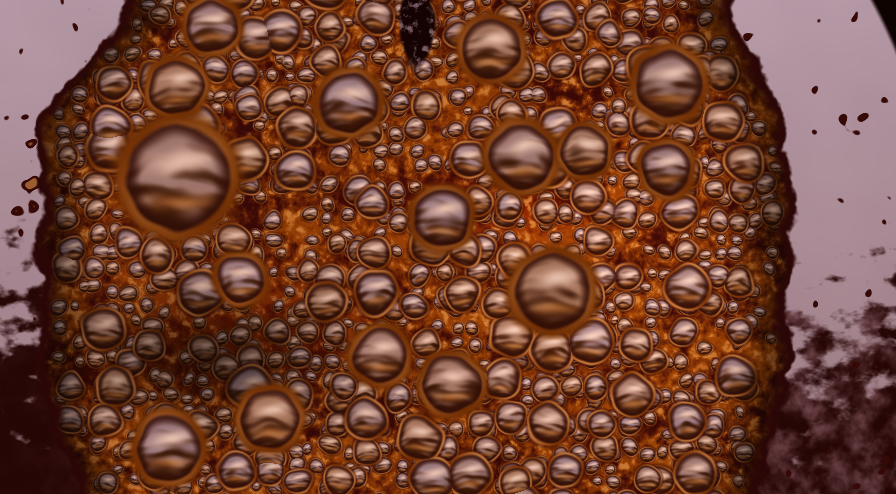
Reproduce this texture procedurally as a WebGL 2 fragment shader.

```glsl
#version 300 es
precision highp float;
uniform vec2 u_resolution;
out vec4 fragColor;

const vec3 SOOT = vec3(0.15, 0.025, 0.02);
const vec3 BROWN = vec3(0.34, 0.15, 0.055);
const vec3 AMBER = vec3(0.52, 0.25, 0.025);
const vec3 GOLD = vec3(0.78, 0.51, 0.27);
const vec3 MAUVE = vec3(0.67, 0.54, 0.57);
const vec3 GLINT = vec3(0.90, 0.74, 0.67);

// Large bubbles: centre and radius
const vec3 LARGE[16] = vec3[16](
  vec3(0.36, 0.64, 0.125), vec3(0.43, 0.948, 0.062), vec3(0.358, 0.823, 0.064), vec3(0.708, 0.792, 0.072),
  vec3(0.995, 0.901, 0.072), vec3(1.356, 0.83, 0.08), vec3(1.057, 0.682, 0.079), vec3(1.186, 0.693, 0.058),
  vec3(0.896, 0.559, 0.068), vec3(1.12, 0.41, 0.09), vec3(1.351, 0.658, 0.06), vec3(0.771, 0.281, 0.066),
  vec3(0.915, 0.222, 0.068), vec3(0.342, 0.092, 0.077), vec3(0.547, 0.151, 0.07), vec3(0.488, 0.434, 0.056));

vec2 hash2(vec2 p) {
  vec2 q = vec2(dot(p, vec2(127.1, 311.7)), dot(p, vec2(269.5, 183.3)));
  return 2.0 * fract(sin(q) * 43758.5) - 1.0;
}

float gradientNoise(vec2 p) {
  vec2 i = floor(p), f = p - i, u = f * f * (3.0 - 2.0 * f);
  float a = dot(hash2(i), f), b = dot(hash2(i + vec2(1, 0)), f - vec2(1, 0));
  float c = dot(hash2(i + vec2(0, 1)), f - vec2(0, 1)), d = dot(hash2(i + 1.0), f - 1.0);
  return mix(mix(a, b, u.x), mix(c, d, u.x), u.y);
}

float fbm(vec2 p) {
  float sum = 0.0, amp = 0.6;
  for (int i = 0; i < 4; i++, amp *= 0.55) {
    sum += amp * gradientNoise(p);
    p = mat2(1.6, 1.2, -1.2, 1.6) * p + 7.3;
  }
  return sum;
}

float glow(vec2 p, vec2 centre, vec2 size) {
  vec2 d = (p - centre) / size;
  return exp(-dot(d, d));
}

// Distance inward from the ragged sides of the froth
float frothDepth(vec2 p) {
  float left = 0.095 + 0.18 * smoothstep(0.74, 1.0, p.y) + 0.08 * (1.0 - smoothstep(0.0, 0.2, p.y));
  float right = 1.59 - 0.12 * smoothstep(0.7, 1.0, p.y) - 0.06 * (1.0 - smoothstep(0.0, 0.3, p.y));
  return min(p.x - left, right - p.x) + 0.05 * fbm(p * 13.0);
}

vec3 bubbleColor(vec2 n, float seed) {
  float d = length(n);
  float band = gradientNoise(vec2(n.x * 1.6, (n.y + 0.25 * n.x * n.x) * 5.0) + seed);
  vec3 sky = mix(MAUVE * 0.86, GOLD * 0.85, 0.25 + 0.25 * sin(seed));
  vec3 col = mix(BROWN * 0.75, sky, smoothstep(-0.8, 0.5, n.y + 1.5 * band));
  col = mix(col, GLINT, 0.9 * glow(n, vec2(0.1, 0.27 + 0.15 * n.x), vec2(0.52, 0.19)));
  col = mix(col, GOLD, 0.6 * glow(n, vec2(0.05, -0.4), vec2(0.55, 0.13)));
  col = mix(col, mix(SOOT, BROWN, 0.35), 0.8 * smoothstep(0.6, 0.84, d));
  float arc = 0.5 + 0.5 * sin(atan(n.y, n.x) * 2.0 + seed);
  return mix(col, mix(AMBER, GOLD, arc), 0.85 * smoothstep(0.82, 0.95, d));
}

// One size of scattered bubbles; the nearest one wins
vec3 bubbleLayer(vec3 base, vec2 p, float cell, float fill, float margin, float pixel) {
  vec2 id = floor(p / cell), nearest = vec2(9.0);
  float seed = 0.0, radius = cell;
  for (int j = -1; j <= 1; j++) for (int i = -1; i <= 1; i++) {
    vec2 k = id + vec2(i, j);
    vec2 h = hash2(k + cell * 90.0), v = hash2(k * 1.7 + 31.0);
    vec2 centre = (k + 0.5 + 0.27 * h) * cell;
    float r = cell * (0.43 + 0.12 * v.x);
    vec2 n = (p - centre) / r;
    if (0.5 + 0.5 * v.y < fill && frothDepth(centre) > margin && dot(n, n) < dot(nearest, nearest)) {
      nearest = n; seed = 20.0 * h.x; radius = r;
    }
  }
  float d = length(nearest), soft = 1.3 * pixel / radius;
  base = mix(base, SOOT * 1.4, 0.5 * (1.0 - smoothstep(1.0, 1.2, d)));
  return mix(base, bubbleColor(nearest, seed), 1.0 - smoothstep(1.0 - soft, 1.0 + soft, d));
}

vec3 panColor(vec2 p, float depth) {
  vec3 col = mix(vec3(0.61, 0.48, 0.51), vec3(0.71, 0.60, 0.65), p.y) + 0.05 * fbm(p * 3.0);
  float start = mix(0.36, 0.28, smoothstep(0.2, 1.5, p.x)) + 0.1 * smoothstep(1.68, 1.8, p.x);
  float burnt = smoothstep(-0.06, 0.12, start - p.y + 0.6 * fbm(p * vec2(16, 24)) + 0.06 * exp(depth * 14.0));
  vec3 crust = mix(SOOT, vec3(0.42, 0.26, 0.28), smoothstep(-0.2, 0.35, fbm(p * 18.0)) * smoothstep(0.3, 1.7, p.x + 0.5));
  col = mix(col, crust, burnt);
  // Stray droplets with a small wet shine
  float cluster = glow(p, vec2(1.74, 0.75), vec2(0.06, 0.05)) + glow(p, vec2(0.05, 0.61), vec2(0.06));
  float drops = gradientNoise(p * 36.0 + 4.0) + 0.3 * gradientNoise(p * 9.0) + 0.34 * cluster;
  col = mix(col, SOOT * 1.4, smoothstep(0.39, 0.45, drops));
  col = mix(col, GOLD, 0.7 * smoothstep(0.56, 0.64, drops));
  float outside = length((p - vec2(0.85, 0.45)) * vec2(1.0, 0.95)) - 1.055;
  return mix(col, SOOT * 0.4, smoothstep(-0.006, 0.006, outside));
}

void main() {
  vec2 p = gl_FragCoord.xy / u_resolution * vec2(1.816, 1.0);
  float pixel = 1.0 / u_resolution.y, depth = frothDepth(p);
  vec2 q = p + 0.011 * vec2(gradientNoise(p * 21.0), gradientNoise(p * 21.0 + 50.0));
  // Syrup between the bubbles
  float flow = fbm(p * 9.0), fine = fbm(q * 45.0);
  float ember = glow(p, vec2(0.5, 0.33), vec2(0.25, 0.12)) + glow(p, vec2(1.02, 0.58), vec2(0.2, 0.06));
  vec3 syrup = mix(SOOT * 1.6, AMBER * 1.1, smoothstep(-0.4, 0.2, flow + fine));
  syrup = mix(syrup, vec3(0.50, 0.13, 0.01), 0.6 * ember);
  syrup = mix(syrup, GOLD, 0.8 * smoothstep(0.04, 0.3, fine + 0.3 * flow));
  // Scattered froth, from fine to coarse
  vec3 froth = bubbleLayer(syrup, q, 0.036, 0.7, 0.015, pixel);
  froth = bubbleLayer(froth, q, 0.059, 0.6, 0.03, pixel);
  froth = bubbleLayer(froth, q, 0.09, 0.66, 0.07, pixel);
  // Broad light: dim lower left and sides, brighter right of centre
  froth *= 1.0 - 0.45 * glow(p, vec2(0.42, 0.28), vec2(0.25, 0.13));
  froth *= mix(0.55, 1.0, smoothstep(0.0, 0.12, depth)) * (1.0 + 0.15 * glow(p, vec2(1.2, 0.5), vec2(0.3)));
  // Dark gap at the top
  float gap = length((p - vec2(0.845, 0.945)) / vec2(0.037, 0.095)) + 0.5 * flow;
  froth = mix(froth, mix(SOOT * 0.7, MAUVE * 0.7, smoothstep(0.0, 0.25, fine)), 1.0 - smoothstep(0.8, 1.0, gap));
  // Large bubbles in amber halos
  for (int i = 0; i < 16; i++) {
    vec2 n = (q - LARGE[i].xy) / LARGE[i].z;
    float d = length(n);
    froth = mix(froth, AMBER * 0.85, 0.75 * (1.0 - smoothstep(0.95, 1.2, d)));
    vec3 dome = mix(bubbleColor(n * 1.04, float(i) * 3.7), AMBER * 0.85, 0.7 * smoothstep(0.78, 0.94, d));
    froth = mix(froth, dome, 1.0 - smoothstep(0.93, 1.03, d));
  }
  froth = mix(froth, froth * froth * (3.0 - 2.0 * froth), 0.3);
  // Scorched rim joining froth and pan
  vec3 col = mix(panColor(p, depth), SOOT * 1.1, smoothstep(-0.02, -0.01, depth));
  fragColor = vec4(clamp(mix(col, froth, smoothstep(-0.005, 0.02, depth)), 0.0, 1.0), 1.0);
}
```
